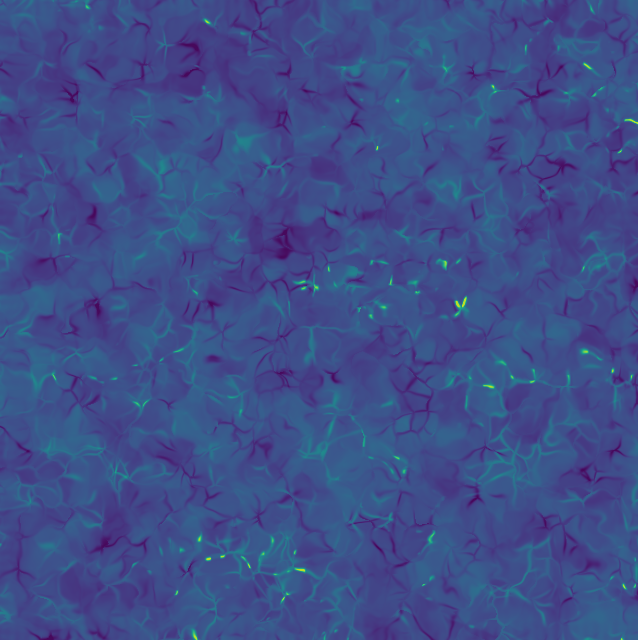
A Shadertoy shader for this texture:

```glsl
// Scalar field of soft crumpled cells with thin bright and dark filaments, in a violet-blue-green colour map.

const float TAU = 6.28318;

// Two random values in 0..1 per lattice point, without sine.
vec2 hash22(vec2 p) {
    vec3 h = fract(vec3(p.xyx) * vec3(0.1031, 0.1030, 0.0973));
    h += dot(h, h.yzx + 33.33);
    return fract((h.xx + h.yz) * h.zy);
}

// Two independent channels of smooth noise in -1..1.
vec2 noise2(vec2 p) {
    vec2 cell = floor(p), f = fract(p);
    f = f * f * f * (f * (f * 6.0 - 15.0) + 10.0);
    vec2 low = mix(hash22(cell), hash22(cell + vec2(1, 0)), f.x);
    vec2 high = mix(hash22(cell + vec2(0, 1)), hash22(cell + vec2(1, 1)), f.x);
    return 2.0 * mix(low, high, f.y) - 1.0;
}

float fbm(vec2 p, int octaves) {
    float sum = 0.0, amplitude = 1.0;
    for (int i = 0; i < octaves; i++) {
        sum += amplitude * noise2(p).x;
        p = mat2(0.8, 0.6, -0.6, 0.8) * p * 2.0 + 17.3;
        amplitude *= 0.5;
    }
    return sum;
}

// Voronoi cells: x = blended cell tone in -1..1, y = distance to the nearest border.
vec2 cells(vec2 p, float blend) {
    vec2 base = floor(p), f = fract(p);
    vec2 nearest = vec2(0), second = vec2(0);
    float d1 = 9.0, d2 = 9.0, tone = 0.0, total = 0.0;
    for (int y = -2; y <= 2; y++)
    for (int x = -2; x <= 2; x++) {
        vec2 offset = vec2(x, y);
        vec2 site = offset + hash22(base + offset) - f;
        float d = dot(site, site);
        float weight = exp(-blend * d);
        tone += weight * (2.0 * hash22(base + offset + 71.7).x - 1.0);
        total += weight;
        if (d < d1) {
            d2 = d1; second = nearest;
            d1 = d;  nearest = site;
        } else if (d < d2) {
            d2 = d;  second = site;
        }
    }
    float border = 0.5 * (d2 - d1) / max(length(second - nearest), 0.05);
    return vec2(tone / total, border);
}

float filament(float dist, float width) {
    return exp(-dist * dist / (width * width));
}

// Faint ripples that die out away from the canvas sides.
float sideRipple(vec2 uv, float count, float decay) {
    vec2 side = exp(-decay * min(uv, 1.0 - uv));
    return dot(side.yx, sin(TAU * count * uv));
}

float field(vec2 p) {
    // Crumple the plane so that the cell borders bend.
    vec2 q = p + 0.014 * noise2(p * 19.0 + 5.0) + 0.0065 * noise2(p * 52.0 + 31.0);
    vec2 coarse = cells(q * 20.0 + 40.0, 12.0);
    vec2 fine = cells(q * 33.0 + 90.0, 11.0);

    float value = 0.235;
    value += 0.032 * fbm(p * 4.5 + 11.0, 3);
    value += 0.038 * coarse.x + 0.030 * fine.x;
    value += 0.036 * fbm(q * 30.0 + 63.0, 3);

    // Broken borders: each short stretch turns bright, dark or faint.
    float coarseLine = filament(coarse.y, 0.065);
    float fineLine = filament(fine.y, 0.10);
    vec2 strength = noise2(p * 27.0 + 23.0);
    value += 0.145 * coarseLine * strength.x * abs(strength.x) * 1.5;
    value += 0.125 * fineLine * strength.y * abs(strength.y) * 1.5;

    // Rare small sparks strung along a few bright borders.
    float region = smoothstep(0.0, 0.6, noise2(p * 9.0 + 52.0).y);
    float bead = smoothstep(0.2, 0.9, noise2(p * 95.0 + 8.0).x);
    float bright = smoothstep(0.0, 0.5, strength.x);
    value += 0.70 * filament(coarse.y, 0.055) * region * bead * bright;
    return value;
}

// Violet, blue, green, yellow ramp as a polynomial in t.
vec3 colourMap(float t) {
    const vec3 c0 = vec3(0.2777, 0.0054, 0.3341);
    const vec3 c1 = vec3(0.1051, 1.4046, 1.3846);
    const vec3 c2 = vec3(-0.3309, 0.2148, 0.0951);
    const vec3 c3 = vec3(-4.6342, -5.7991, -19.332);
    const vec3 c4 = vec3(6.2283, 14.180, 56.691);
    const vec3 c5 = vec3(4.7764, -13.745, -65.353);
    const vec3 c6 = vec3(-5.4355, 4.6459, 26.312);
    return c0 + t * (c1 + t * (c2 + t * (c3 + t * (c4 + t * (c5 + t * c6)))));
}

void mainImage(out vec4 fragColor, in vec2 fragCoord) {
    vec2 uv = fragCoord / iResolution.xy;
    float value = field(fragCoord / iResolution.y);
    value += 0.012 * sideRipple(uv, 64.0, 45.0);
    fragColor = vec4(colourMap(clamp(value, 0.02, 0.9)), 1.0);
}
```
